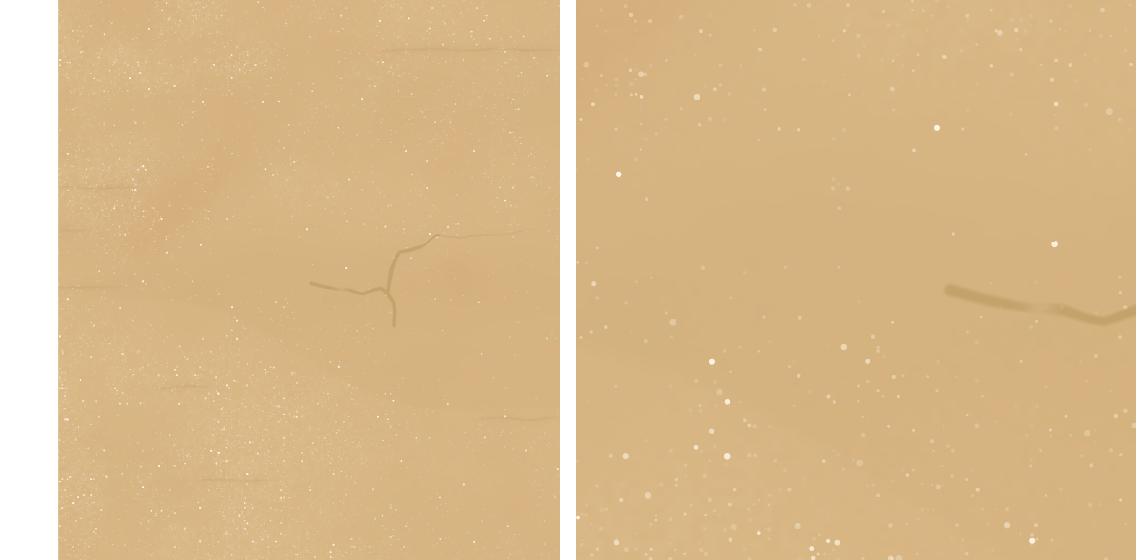
Left, the full canvas; right, a detail of the centre.
A Shadertoy shader for this texture:

```glsl
// Weathered sand-coloured plaster beside a blank white margin on the left.
// Soft noise tints the wall, hashed cells scatter pale flecks in clumps, and
// segment distances draw a forked crack and a few faint level streaks.

float hash(vec2 p) {
    vec3 q = fract(vec3(p.xyx) * 0.1031);
    q += dot(q, q.yzx + 33.33);
    return fract((q.x + q.y) * q.z);
}

float noise(vec2 p) {
    vec2 i = floor(p), f = fract(p);
    f = f * f * (3.0 - 2.0 * f);
    return mix(mix(hash(i), hash(i + vec2(1, 0)), f.x),
               mix(hash(i + vec2(0, 1)), hash(i + vec2(1, 1)), f.x), f.y);
}

float fbm(vec2 p) {
    float sum = 0.0, amp = 0.5;
    for (int i = 0; i < 5; i++) {
        sum += amp * noise(p);
        p = p * 2.03 + 17.1;
        amp *= 0.5;
    }
    return sum;
}

// Gaussian spot with separate radii
float spot(vec2 p, vec2 center, vec2 radii) {
    vec2 q = (p - center) / radii;
    return exp(-dot(q, q));
}

// x: distance to the segment, y: position along it
vec2 segment(vec2 p, vec2 a, vec2 b) {
    vec2 ab = b - a;
    float t = clamp(dot(p - a, ab) / dot(ab, ab), 0.0, 1.0);
    return vec2(length(p - a - ab * t), t);
}

// One jittered fleck in some of the cells
float flecks(vec2 p, float cells, float density, float pixel) {
    vec2 id = floor(p * cells);
    vec2 jitter = vec2(hash(id + 31.7), hash(id + 73.3)) - 0.5;
    float d = length(fract(p * cells) - 0.5 - 0.35 * jitter);
    float radius = mix(0.22, 0.45, hash(id + 11.9));
    float aa = 0.55 * pixel * cells;
    float strength = mix(0.2, 1.0, pow(hash(id + 57.1), 2.0));
    return step(hash(id), density) * strength * (1.0 - smoothstep(radius - aa, radius + aa, d));
}

// Three tapering arms that meet at the fork
float crack(vec2 p) {
    const vec2 path[13] = vec2[13](
        vec2(0.557, 0.495), vec2(0.600, 0.485), vec2(0.650, 0.475), vec2(0.682, 0.484),
        vec2(0.694, 0.476), vec2(0.699, 0.518), vec2(0.713, 0.549), vec2(0.749, 0.560),
        vec2(0.785, 0.579), vec2(0.846, 0.576), vec2(0.957, 0.590),
        vec2(0.704, 0.460), vec2(0.705, 0.418));
    p += 0.006 * (vec2(noise(p * 45.0), noise(p * 45.0 + 9.0)) - 0.5);
    float ink = 0.0;
    for (int i = 0; i < 12; i++) {
        vec2 a = i == 10 ? path[4] : path[i];
        vec2 s = segment(p, a, path[i + 1]);
        float fade = i > 7 && i < 10 ? 0.35 : 0.85;
        if (i == 9) fade *= 1.0 - 0.7 * s.y;
        float width = i > 6 && i < 10 ? 0.0018 : 0.0034;
        ink = max(ink, fade * (1.0 - smoothstep(width * 0.4, width * 1.5, s.x)));
    }
    return ink * (1.0 - 0.8 * spot(p, vec2(0.608, 0.484), vec2(0.009)));
}

// Thin level streaks: start, end, height
float streaks(vec2 p) {
    const vec3 lines[8] = vec3[8](
        vec3(0.10, 0.27, 0.664), vec3(0.10, 0.18, 0.588), vec3(0.10, 0.24, 0.485),
        vec3(0.68, 1.02, 0.910), vec3(0.85, 1.02, 0.253), vec3(0.27, 0.39, 0.308),
        vec3(0.36, 0.50, 0.143), vec3(0.10, 0.14, 0.163));
    float ink = 0.0;
    for (int i = 0; i < 8; i++) {
        vec3 l = lines[i];
        float y = p.y - l.z - 0.006 * (noise(vec2(p.x * 18.0, float(i) * 7.0)) - 0.5);
        float span = smoothstep(l.x - 0.02, l.x + 0.02, p.x) * (1.0 - smoothstep(l.y - 0.05, l.y, p.x));
        ink = max(ink, span * (exp(-pow(y / 0.0022, 2.0)) + 0.35 * exp(-pow(y / 0.012, 2.0))));
    }
    return ink * (0.4 + 0.6 * noise(p * vec2(30.0, 60.0)));
}

void mainImage(out vec4 fragColor, in vec2 fragCoord) {
    vec2 p = fragCoord / iResolution.xy;
    float pixel = 1.0 / iResolution.y;
    float clumps = smoothstep(0.3, 0.68, fbm(p * 9.0 + 4.0));

    // Fleck density: high at upper and lower left, nearly none mid-wall
    float clean = max(spot(p, vec2(0.48, 0.50), vec2(0.27, 0.17)),
                      spot(p, vec2(0.85, 0.38), vec2(0.30, 0.13)));
    float density = mix(1.0, 0.35, smoothstep(0.35, 0.85, p.x)) * (1.0 - 0.93 * clean);
    density *= 0.25 + 1.1 * clumps;
    density += 0.35 * spot(p, vec2(0.30, 0.86), vec2(0.25, 0.16)) * clumps;

    // Plaster tone with a smooth darker band and rusty patches
    vec3 color = vec3(0.842, 0.710, 0.512);
    color += 0.022 * (fbm(p * vec2(4.0, 6.0)) - 0.48);
    float lowerEdge = 0.46 - 0.20 * smoothstep(0.30, 0.75, p.x) + 0.025 * (noise(p * 6.0) - 0.5);
    float band = smoothstep(lowerEdge, lowerEdge + 0.015, p.y) * (1.0 - smoothstep(0.45, 0.62, p.y));
    color -= vec3(0.008, 0.010, 0.014) * band * smoothstep(0.1, 0.35, p.x);
    vec2 slant = vec2(p.x - 0.32 - 0.85 * (p.y - 0.63), p.y - 0.63);
    float rust = spot(slant, vec2(0), vec2(0.06, 0.10)) + 0.6 * spot(p, vec2(0.83, 0.51), vec2(0.07));
    rust += 0.5 * smoothstep(0.48, 0.7, fbm(p * 5.0 + 20.0)) * (1.0 - clean);
    color = mix(color, vec3(0.825, 0.665, 0.455), 0.45 * min(rust, 1.0));

    // Powdery bloom and pale flecks
    color += vec3(0.014, 0.017, 0.026) * density * noise(p * 190.0);
    float fine = flecks(p, 340.0, 0.13 * density, pixel);
    float coarse = flecks(p + 3.7, 215.0, 0.04 * density, pixel);
    color = mix(color, vec3(0.96, 0.90, 0.80), 0.6 * fine);
    color = mix(color, vec3(1.0, 0.97, 0.92), coarse);

    // Streaks, crack, blank margin
    color = mix(color, vec3(0.77, 0.63, 0.42), 0.42 * streaks(p));
    color = mix(color, vec3(0.755, 0.625, 0.405), crack(p));
    float wall = smoothstep(0.104 - 0.5 * pixel, 0.104 + 0.5 * pixel, p.x);
    fragColor = vec4(mix(vec3(1.0), color, wall), 1.0);
}
```
